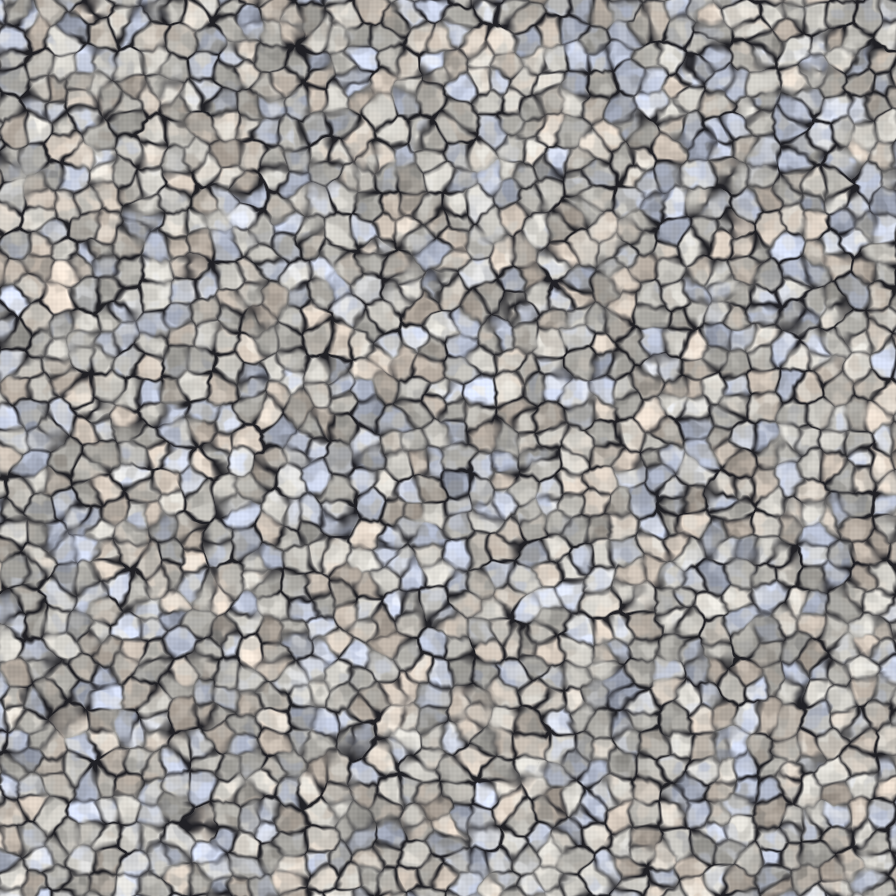
A WebGL 1 fragment shader for this texture:

```glsl
precision highp float;
// Fine pale gravel: closely packed grey, beige and bluish grains with dark, broken gaps.
// Softly blended cellular noise gives the grains; layered sines bend their outlines
// and vary the depth of the gaps, and a finer cellular layer mottles the faces.

uniform vec2 u_resolution;

const float GRAINS_ACROSS = 38.0;
const float TAU = 6.2831853;
const vec3 GAP_COLOUR = vec3(0.11, 0.11, 0.13);
const vec3 NEUTRAL_TINT = vec3(1.01, 1.0, 0.97);
const vec3 WARM_TINT = vec3(1.05, 0.99, 0.93);
const vec3 COOL_TINT = vec3(0.96, 1.0, 1.10);

struct Cells {
  float nearest; // distance to the closest grain centre
  float gap;     // difference between the two closest distances
  float tone;    // blended random brightness, 0 to 1
  float hue;     // blended random tint, 0 to 1
};

vec3 hash3(vec2 p) {
  vec3 q = fract(vec3(p.xyx) * vec3(0.1031, 0.1030, 0.0973));
  q += dot(q, q.yxz + 33.33);
  return fract((q.xxy + q.yzz) * q.zyx);
}

mat2 rotation(float angle) {
  float c = cos(angle);
  float s = sin(angle);
  return mat2(c, -s, s, c);
}

// Smooth irregular field in about -1 to 1, from bent sines in turned directions.
float layeredSines(vec2 p) {
  float sum = 0.0;
  float weight = 0.5;
  for (int i = 0; i < 4; i++) {
    p = rotation(1.1) * p * 1.37 + 2.3;
    p += 0.6 * sin(p.yx * 0.83);
    sum += weight * sin(p.x) * cos(p.y * 0.91);
    weight *= 0.8;
  }
  return sum;
}

// Cellular noise with a random stretch and direction for every grain.
Cells cellular(vec2 p, float stretch, float blendSharpness) {
  vec2 cell = floor(p);
  float first = 9.0;
  float second = 9.0;
  vec3 blended = vec3(0.0);
  for (int y = -1; y <= 1; y++) {
    for (int x = -1; x <= 1; x++) {
      vec2 id = cell + vec2(float(x), float(y));
      vec3 place = hash3(id + 17.0);
      vec3 look = hash3(id + 91.0);
      vec2 offset = id + 0.5 + 0.86 * (place.xy - 0.5) - p;
      offset = rotation(place.z * TAU) * offset;
      float d = length(offset * vec2(stretch, 1.0 / stretch));
      second = min(second, max(first, d));
      first = min(first, d);
      blended += vec3(look.xy, 1.0) * exp(-blendSharpness * d);
    }
  }
  blended.xy /= blended.z;
  return Cells(first, second - first, blended.x, blended.y);
}

vec3 grainTint(float hue) {
  vec3 tint = mix(WARM_TINT, NEUTRAL_TINT, smoothstep(0.1, 0.5, hue));
  return mix(tint, COOL_TINT, smoothstep(0.55, 0.92, hue));
}

// How dark the space between grains is: thin seams, deepest in the corners.
float gapShade(Cells grain, float depthNoise) {
  float seam = 1.0 - smoothstep(-0.03, 0.31, grain.gap);
  float depth = clamp(0.66 + 0.55 * depthNoise, 0.12, 1.0);
  float corner = smoothstep(0.5, 0.9, grain.nearest);
  return clamp(seam * (depth + 0.4 * corner), 0.0, 0.97);
}

// Faint crossed diagonal lines on the grain faces.
float weave(vec2 uv, float lines) {
  return sin((uv.x + uv.y) * lines * TAU) * sin((uv.x - uv.y) * lines * TAU);
}

void main() {
  vec2 uv = gl_FragCoord.xy / min(u_resolution.x, u_resolution.y);
  vec2 p = uv * GRAINS_ACROSS;

  // Bent outlines
  vec2 bend = vec2(layeredSines(p * 2.1), layeredSines(p * 2.1 + 41.0));
  Cells grain = cellular(p + 0.13 * bend, 1.14, 18.0);
  Cells mottle = cellular(p * 2.1 + 60.0 + 0.2 * bend, 1.2, 9.0);

  // Grain faces
  float light = mix(0.61, 0.88, grain.tone);
  light += 0.15 * (mottle.tone - 0.5) + 0.025 * layeredSines(p * 0.35);
  light += 0.02 * weave(uv, 95.0);
  vec3 face = light * grainTint(mix(grain.hue, mottle.hue, 0.25));

  // Gaps between them
  float shade = gapShade(grain, layeredSines(p * 0.9 + 7.0));
  gl_FragColor = vec4(mix(face, GAP_COLOUR, shade), 1.0);
}
```
